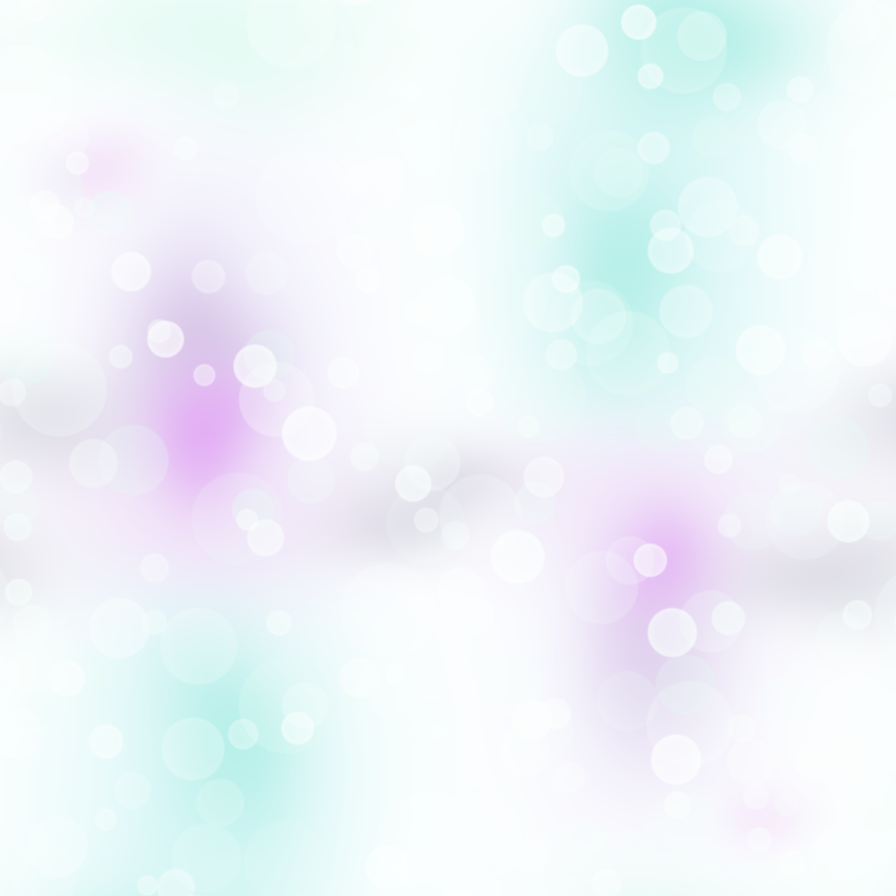
Reproduce this background procedurally as a WebGL 2 fragment shader.

```glsl
#version 300 es
precision highp float;

uniform vec2 u_resolution;
out vec4 fragColor;

const vec3 WHITE    = vec3(0.995, 1.0, 1.0);
const vec3 MINT     = vec3(0.86, 0.98, 0.94);
const vec3 AQUA     = vec3(0.82, 0.96, 0.96);
const vec3 TEAL     = vec3(0.68, 0.93, 0.90);
const vec3 LAVENDER = vec3(0.92, 0.91, 0.98);
const vec3 GREY     = vec3(0.83, 0.83, 0.87);
const vec3 PINK     = vec3(0.95, 0.86, 0.97);
const vec3 MAUVE    = vec3(0.83, 0.74, 0.89);
const vec3 MAGENTA  = vec3(0.89, 0.66, 0.96);

const vec2 PIVOT = vec2(0.482, 0.443);  // centre of the half-turn
const float TURNED_STRENGTH = 0.72;     // warm tints in the turned copy
const float WARP_SCALE = 7.0;
const float WARP_AMOUNT = 0.045;
const float DISC_SOFTNESS = 0.0016;

// Cloud centre and radii, then tint and strength
const int CLOUDS = 11;
const vec4 SHAPE[CLOUDS] = vec4[](
  vec4(0.24, 0.60, 0.15, 0.26), vec4(0.25, 0.96, 0.20, 0.08),
  vec4(0.24, 0.13, 0.16, 0.22), vec4(0.26, 0.19, 0.07, 0.11),
  vec4(0.17, -0.08, 0.12, 0.09), vec4(0.04, 0.52, 0.12, 0.06),
  vec4(0.44, 0.43, 0.08, 0.05), vec4(0.23, 0.44, 0.16, 0.09),
  vec4(0.22, 0.61, 0.08, 0.10), vec4(0.225, 0.515, 0.06, 0.06),
  vec4(0.10, 0.80, 0.05, 0.04));
const vec4 TINT[CLOUDS] = vec4[](
  vec4(LAVENDER, 0.75), vec4(MINT, 0.65),
  vec4(AQUA, 0.85), vec4(TEAL, 0.75),
  vec4(TEAL, 0.85), vec4(GREY, 0.70),
  vec4(GREY, 0.65), vec4(PINK, 0.70),
  vec4(MAUVE, 0.75), vec4(MAGENTA, 0.85),
  vec4(PINK, 0.65));

vec3 hash3(vec2 p) {
  vec3 q = fract(p.xyx * vec3(0.1031, 0.1030, 0.0973));
  q += dot(q, q.yxz + 33.33);
  return fract((q.xxy + q.yzz) * q.zyx);
}

vec2 noise2(vec2 p) {
  vec2 cell = floor(p);
  vec2 f = fract(p);
  f = f * f * (3.0 - 2.0 * f);
  vec2 low = mix(hash3(cell).xy, hash3(cell + vec2(1, 0)).xy, f.x);
  vec2 high = mix(hash3(cell + vec2(0, 1)).xy, hash3(cell + vec2(1, 1)).xy, f.x);
  return mix(low, high, f.y);
}

// Soft clouds, drawn once upright and once turned by 180 degrees
vec3 clouds(vec2 p) {
  vec3 colour = WHITE;
  vec2 warped = p + WARP_AMOUNT * (noise2(p * WARP_SCALE + 20.0) - 0.5);
  for (int turn = 0; turn < 2; turn++) {
    vec2 q = turn == 0 ? warped : 2.0 * PIVOT - warped;
    for (int i = 0; i < CLOUDS; i++) {
      vec2 d = q - SHAPE[i].xy;
      d.x -= round(d.x);
      d /= SHAPE[i].zw;
      bool warm = TINT[i].r > TINT[i].g;
      float strength = turn == 1 && warm ? TURNED_STRENGTH : 1.0;
      colour = mix(colour, TINT[i].rgb, TINT[i].a * strength * exp(-dot(d, d)));
    }
  }
  return colour;
}

// One layer of translucent discs on a jittered grid
vec3 bokeh(vec3 colour, vec2 p, float cells, float radius, float share,
           float opacity, float mintShare, float seed) {
  vec2 home = floor(p * cells);
  float soft = max(DISC_SOFTNESS, 0.7 / min(u_resolution.x, u_resolution.y));
  float cover = smoothstep(0.0, 0.08, 1.0 - min(colour.r, colour.g));
  for (int y = -1; y <= 1; y++) {
    for (int x = -1; x <= 1; x++) {
      vec2 cell = home + vec2(x, y);
      vec3 place = hash3(cell + seed);
      vec3 look = hash3(cell + seed + 57.0);
      if (place.z > share) continue;
      float r = radius * mix(0.7, 1.2, look.x);
      float d = distance(p, (cell + 0.1 + 0.8 * place.xy) / cells);
      float disc = 1.0 - smoothstep(r - soft, r + soft, d);
      float rim = mix(0.82, 1.0, smoothstep(0.6 * r, r, d));
      float alpha = opacity * mix(0.55, 1.0, look.y) * rim * disc;
      vec3 light = mix(WHITE, MINT, mintShare * look.z * mix(0.2, 1.0, cover));
      colour = mix(colour, light, alpha);
    }
  }
  return colour;
}

void main() {
  vec2 p = gl_FragCoord.xy / u_resolution;
  vec3 colour = clouds(p);
  colour = bokeh(colour, p, 8.0, 0.046, 0.75, 0.30, 0.7, 11.0);
  colour = bokeh(colour, p, 11.0, 0.029, 0.55, 0.42, 0.8, 131.0);
  colour = bokeh(colour, p, 9.0, 0.027, 0.42, 0.82, 0.2, 277.0);
  colour = bokeh(colour, p, 14.0, 0.016, 0.35, 0.65, 0.3, 419.0);
  fragColor = vec4(colour, 1.0);
}
```
